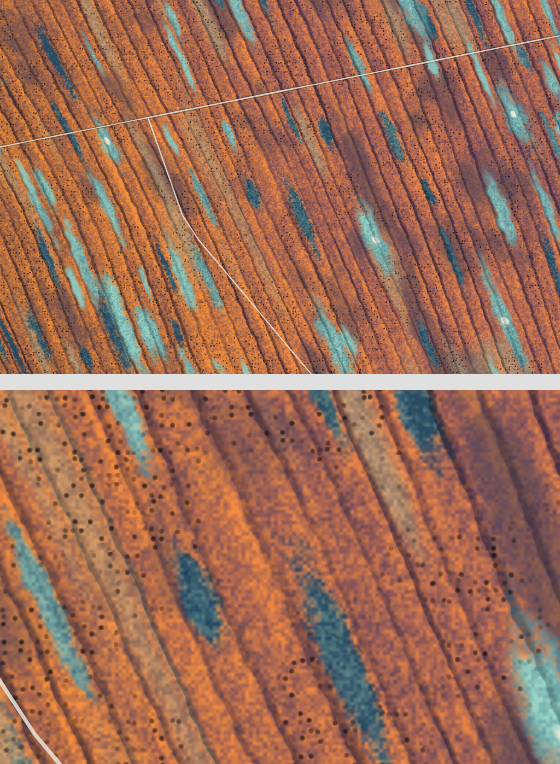
Top: the whole. Bottom: its middle third, enlarged.
A WebGL 2 fragment shader for this texture:

```glsl
#version 300 es
precision highp float;
// Desert dunes from above: slanting ridges of rust sand, teal salt pans, two tracks.
// A sheared lane coordinate carries a ridge profile, stretched noise and
// hashed elliptical pans; fine noise and scattered dots give the scrub.

uniform vec2 u_resolution;
out vec4 fragColor;

const vec3 MAROON = vec3(0.54, 0.34, 0.32);
const vec3 RUST   = vec3(0.69, 0.41, 0.30);
const vec3 ORANGE = vec3(0.84, 0.49, 0.27);
const vec3 TAN    = vec3(0.68, 0.60, 0.47);
const vec3 PALE   = vec3(0.51, 0.78, 0.76);
const vec3 DEEP   = vec3(0.17, 0.37, 0.46);
const vec3 DUSK   = vec3(0.32, 0.27, 0.33);
const vec3 CHALK  = vec3(0.90, 0.90, 0.86);
const float LANE_WIDTH = 0.041;      // ridge spacing, in canvas heights
const float SLANT = 0.47;            // sideways run of a ridge per height
const float FAN = 0.07;              // how much ridges straighten to the right
const float NARROW_DENSITY = 0.26;
const float BROAD_DENSITY = 0.10;
const float GRAIN = 1.5;
const float TRACK_HALF_WIDTH = 0.0019;

float hash(vec2 p) {
  vec3 h = fract(p.xyx * 0.1031);
  h += dot(h, h.yzx + 33.33);
  return fract((h.x + h.y) * h.z);
}

vec2 hash2(vec2 p) { return vec2(hash(p), hash(p + 71.7)); }

float noise(vec2 p) {
  vec2 i = floor(p), f = fract(p);
  f = f * f * (3.0 - 2.0 * f);
  return mix(mix(hash(i), hash(i + vec2(1, 0)), f.x),
             mix(hash(i + vec2(0, 1)), hash(i + vec2(1, 1)), f.x), f.y);
}

float fbm(vec2 p) {
  float sum = 0.0, gain = 0.53;
  for (int i = 0; i < 4; i++) {
    sum += gain * noise(p);
    p = p * 2.03 + 13.7;
    gain *= 0.5;
  }
  return sum;
}

// Scattered ellipses, one per cell: coverage, random tone,
// relative radial distance, distance from the centre in canvas heights.
vec4 pans(vec2 q, vec2 size, float density, float ragged, float seed) {
  q /= size;
  vec4 best = vec4(0.0, 0.0, 9.0, 9.0);
  for (int j = -1; j <= 1; j++)
  for (int i = -1; i <= 1; i++) {
    vec2 id = floor(q) + vec2(i, j);
    vec2 offset = q - id - 0.2 - 0.6 * hash2(id + seed);
    vec2 radius = mix(vec2(0.22, 0.26), vec2(0.55, 0.8), hash2(id + seed + 19.3));
    float richness = 0.3 + 1.4 * hash(vec2(id.x, seed));
    float present = step(hash(id + seed + 43.1), density * richness);
    float d = length(offset / radius);
    float cover = present * (1.0 - smoothstep(0.4, 1.0, d + ragged));
    if (cover > best.x) best = vec4(cover, hash(id + seed + 57.9), d, length(offset * size));
  }
  return best;
}

float segment(vec2 p, vec2 a, vec2 b) {
  vec2 pa = p - a, ba = b - a;
  return length(pa - ba * clamp(dot(pa, ba) / dot(ba, ba), 0.0, 1.0));
}

vec3 sandColour(float t) {
  return t < 0.5 ? mix(MAROON, RUST, 2.0 * t) : mix(RUST, ORANGE, 2.0 * t - 1.0);
}

void main() {
  float px = 1.0 / u_resolution.y;
  vec2 p = gl_FragCoord.xy * px;

  // Lane coordinate: integer steps are ridges, gently bent and jagged.
  float across = p.x + p.y * (SLANT - FAN * p.x) + 2.0;
  across += 0.035 * (noise(vec2(across * 9.0, p.y * 2.2)) - 0.5);
  across += 0.009 * (fbm(p * 45.0) - 0.5);
  float lane = across / LANE_WIDTH;
  float f = fract(lane);
  float strength = 0.35 + 1.0 * noise(vec2(floor(lane) * 5.3, p.y * 4.0));

  // Ridges: thin sunlit crest beside a thin shaded slope.
  float crest = smoothstep(0.55, 0.92, f) * (1.0 - smoothstep(0.95, 1.0, f));
  float shade = smoothstep(0.0, 0.05, f) * (1.0 - smoothstep(0.1, 0.27, f));

  // Sand tone: regions, stretched streaks and scrub grain.
  float region = fbm(vec2(across * 3.0, p.y * 2.0) + 5.0);
  float streak = fbm(vec2(lane * 1.6, p.y * 5.0));
  float grain = 0.65 * noise(p * 310.0) + 0.35 * noise(p * 140.0 + 9.0);
  float t = 0.58 + 0.85 * (region - 0.5) + 1.1 * (streak - 0.5) + GRAIN * (grain - 0.5);
  t += strength * (0.42 * crest - 0.5 * shade);
  float plot = smoothstep(-px, px, 0.09 + 0.6 * p.x - p.y) * smoothstep(0.75, 0.95, p.x);
  t -= 0.14 * plot;
  vec3 colour = sandColour(clamp(t, -0.45, 1.4));
  colour *= mix(vec3(1.0, 1.02, 0.86), vec3(0.98, 0.97, 1.1), smoothstep(0.1, 1.3, p.x + 0.4 * p.y));

  // Dusky burnt patches and long tan corridors.
  float burnt = smoothstep(0.56, 0.78, fbm(vec2(lane * 0.45, p.y * 6.0) + 31.0) + 0.06 * plot);
  colour = mix(colour, DUSK, 0.6 * burnt);
  float corridor = smoothstep(0.68, 0.9, noise(vec2(lane * 0.9, p.y * 3.2) + 17.0));
  colour = mix(colour, TAN + 0.2 * (grain - 0.5), 0.7 * corridor * (1.0 - 0.6 * crest));

  // Salt pans: slim ones in single lanes, wide ones, some with chalky hearts.
  vec2 q = vec2(across, p.y);
  float ragged = 0.85 * (fbm(vec2(lane * 2.5, p.y * 32.0)) - 0.5) + 0.4 * (grain - 0.5);
  vec4 slim = pans(q, vec2(LANE_WIDTH, 0.18), NARROW_DENSITY, ragged, 3.0);
  vec4 wide = pans(q, vec2(0.078, 0.27), BROAD_DENSITY, ragged, 88.0);
  float mottle = 0.7 * (grain - 0.5) + 0.9 * (streak - 0.5);
  vec3 slimColour = mix(DEEP, PALE, clamp(smoothstep(0.4, 0.7, slim.y) + mottle, -0.2, 1.1));
  vec3 wideColour = mix(DEEP, PALE, clamp(1.0 - 0.35 * wide.z + mottle, 0.0, 1.2));
  colour = mix(colour, slimColour, 0.88 * slim.x);
  colour = mix(colour, wideColour, 0.92 * wide.x);
  float heart = step(0.45, wide.y) * (1.0 - smoothstep(0.007, 0.012, wide.w + 0.01 * ragged));
  colour = mix(colour, CHALK, heart * wide.x);
  colour *= 1.0 - 0.28 * shade * strength;

  // Scrub: dark dots of varied size and depth.
  vec2 cell = p / 0.0078, id = floor(cell);
  float spot = length(fract(cell) - 0.25 - 0.5 * hash2(id));
  float depth = smoothstep(0.55, 1.0, hash(id + 7.7)) * smoothstep(0.25, 0.6, noise(p * 14.0 + 3.0));
  float scrub = depth * (1.0 - smoothstep(0.12, 0.42, spot));
  colour *= 1.0 - 0.6 * scrub * (1.0 - 0.7 * max(slim.x, wide.x));

  // Tracks: a long road and a bending branch.
  float wobble = 0.004 * (noise(p * 12.0) - 0.5);
  float road = segment(p, vec2(-0.1, 0.587), vec2(1.6, 0.925)) + wobble * 0.3;
  vec2 fork = vec2(0.396, 0.685), bend = vec2(0.488, 0.424), turn = vec2(0.53, 0.36);
  float branch = min(segment(p, fork, bend), segment(p, bend, turn));
  branch = min(branch, segment(p, turn, vec2(0.84, -0.01))) + abs(wobble) * 0.3;
  float track = 1.0 - smoothstep(TRACK_HALF_WIDTH - px * 0.5, TRACK_HALF_WIDTH + px * 0.5, min(road, branch));
  colour *= 1.0 - 0.25 * (1.0 - smoothstep(0.002, 0.006, road));
  colour = mix(colour, CHALK, 0.85 * track);

  fragColor = vec4(clamp(colour, 0.0, 1.0), 1.0);
}
```
